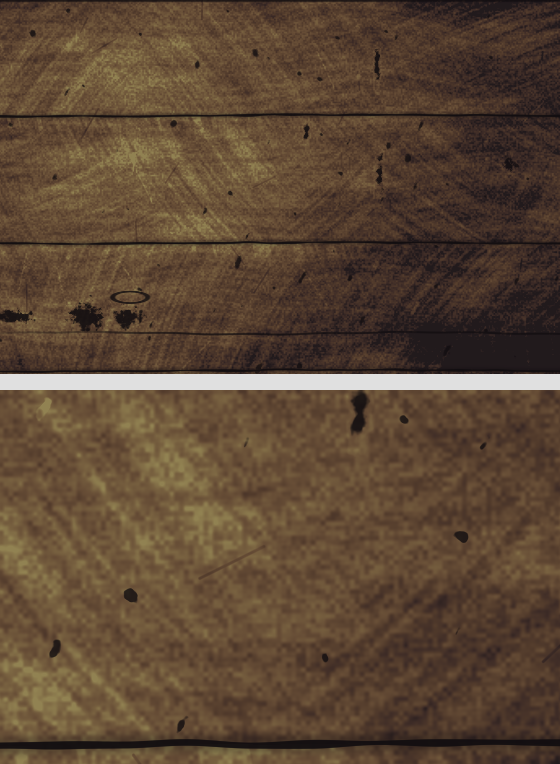
Top: the whole. Bottom: its middle third, enlarged.
A Shadertoy shader for this texture:

```glsl
// Three worn, saw-marked wooden planks with dark seams, knots, pits and scratches.

#define PLANK_HEIGHT 0.341
#define SEAM_OFFSET 0.009
#define SEAM_WIDTH 0.0032
#define SAW_DEPTH 0.46
#define FIBRE_DEPTH 0.34
#define BLOTCH_DEPTH 0.60
#define GRIT_DEPTH 0.30
#define PIT_CELLS 10.0
#define SCRATCHES 26
#define INK vec3(0.065, 0.05, 0.06)

// Wood tones from shadow to worn highlight.
const vec3 WOOD[6] = vec3[6](
    vec3(0.13, 0.10, 0.11), vec3(0.24, 0.17, 0.15), vec3(0.32, 0.23, 0.17),
    vec3(0.40, 0.30, 0.21), vec3(0.47, 0.38, 0.25), vec3(0.57, 0.51, 0.32));

// Knots and gouges: centre, then radii.
const vec4 KNOTS[7] = vec4[7](
    vec4(0.04, 0.155, 0.055, 0.018), vec4(0.23, 0.15, 0.045, 0.040),
    vec4(0.34, 0.15, 0.040, 0.030), vec4(1.016, 0.535, 0.010, 0.045),
    vec4(1.008, 0.83, 0.009, 0.035), vec4(0.82, 0.645, 0.008, 0.022),
    vec4(1.36, 0.56, 0.015, 0.022));

float hash(vec2 p) {
    vec3 q = fract(p.xyx * vec3(0.1031, 0.1030, 0.0973));
    q += dot(q, q.yzx + 33.33);
    return fract((q.x + q.y) * q.z);
}

vec2 hash2(vec2 p) { return vec2(hash(p), hash(p + 71.7)); }

float noise(vec2 p) {
    vec2 i = floor(p), f = fract(p);
    f = f * f * (3.0 - 2.0 * f);
    return mix(mix(hash(i), hash(i + vec2(1, 0)), f.x),
               mix(hash(i + vec2(0, 1)), hash(i + vec2(1, 1)), f.x), f.y);
}

float layered(vec2 p) {
    return 0.55 * noise(p) + 0.3 * noise(p * 2.1 + 9.0) + 0.15 * noise(p * 4.3 + 31.0);
}

vec3 woodTone(float t) {
    float level = clamp(t, 0.0, 1.0) * 5.0;
    int i = min(int(level), 4);
    return mix(WOOD[i], WOOD[i + 1], level - float(i));
}

// Bent strokes left by a saw that runs along the given angle.
float sawMarks(vec2 p, float angle, float bend) {
    vec2 dir = vec2(cos(angle), sin(angle));
    float along = dot(p, dir);
    float across = dot(p, vec2(-dir.y, dir.x)) + bend * along * along;
    return 0.6 * noise(vec2(along * 7.0, across * 125.0))
         + 0.4 * noise(vec2(along * 4.0 + 20.0, across * 52.0));
}

float segmentDistance(vec2 p, vec2 a, vec2 d) {
    vec2 r = p - a;
    return length(r - d * clamp(dot(r, d) / dot(d, d), 0.0, 1.0));
}

// Cellular scatter of ragged pits: x is dark pits, y is pale chips.
vec2 pits(vec2 p, float ragged, float px) {
    vec2 q = p * PIT_CELLS, cell = floor(q), cover = vec2(0);
    for (int j = -1; j <= 1; j++)
    for (int i = -1; i <= 1; i++) {
        vec2 id = cell + vec2(i, j), rnd = hash2(id + 5.0);
        vec2 r = (q - id - hash2(id)) / PIT_CELLS;
        r.x += r.y * (rnd.y - 0.5);
        r.y *= mix(0.4, 1.2, rnd.y);
        float size = mix(0.002, 0.008, rnd.x * rnd.x);
        float hit = 1.0 - smoothstep(-px, px, length(r) + (ragged - 0.5) * 0.008 - size);
        float kind = hash(id + 40.0);
        cover = max(cover, hit * vec2(step(0.55, kind), step(kind, 0.12)));
    }
    return cover;
}

void mainImage(out vec4 fragColor, in vec2 fragCoord) {
    vec2 uv = fragCoord / iResolution.xy;
    vec2 p = fragCoord / iResolution.y;
    float px = 1.0 / iResolution.y;

    // Plank layout with gently wavering seams.
    float waver = 0.002 * sin(p.x * 4.0 + 1.0) + 0.0008 * sin(p.x * 23.0 + p.y * 9.0);
    float row = (p.y - SEAM_OFFSET + waver) / PLANK_HEIGHT;
    float plank = floor(row), inside = fract(row);
    float seam = abs(row - floor(row + 0.5)) * PLANK_HEIGHT;
    vec2 q = p + vec2(plank * 3.7, plank * 1.3);

    // Light falls on the left, fading toward the right and the edges.
    float light = 0.73 - 0.50 * smoothstep(0.22, 1.0, uv.x);
    light -= 1.0 * (uv.y - 0.56) * (uv.y - 0.56) + 0.10 * smoothstep(0.12, 0.0, uv.x);

    // Grain, stains and crossing saw marks.
    float warp = 0.02 * sin(q.x * 5.0 + 2.0 * sin(q.x * 2.3)) + 0.03 * noise(q * 4.0);
    float fibre = layered(vec2(q.x * 7.0, (q.y + warp) * 75.0));
    float blotch = layered(vec2(q.x * 3.0, q.y * 8.0) + 4.0);
    float grit = noise(p * 230.0);
    float lean = plank == 1.0 ? 2.2 : 0.95;
    float saw = sawMarks(p - vec2(0.5), lean + 0.15 * sin(plank * 3.0), 0.35);
    float crossing = sawMarks(p - vec2(0.9, 0.4), 2.9 - lean, -0.3);
    saw = mix(saw, crossing, smoothstep(0.35, 0.75, noise(q * 3.5 + 17.0)) * 0.75);
    float t = light + SAW_DEPTH * (saw - 0.5) + FIBRE_DEPTH * (fibre - 0.5)
            + BLOTCH_DEPTH * (blotch - 0.5) + GRIT_DEPTH * (grit - 0.5);

    // Short upright cuts below each seam and a worn lip on the edge.
    float cuts = smoothstep(0.62, 0.85, noise(vec2((p.x + p.y * 0.2) * 75.0, plank)));
    t += 0.22 * cuts * smoothstep(0.84, 0.93, inside) * noise(vec2(p.x * 5.0, plank + 8.0));
    t += 0.16 * smoothstep(0.955, 0.985, inside) * noise(vec2(p.x * 14.0, plank));

    // Scattered long scratches, some pale and some dark.
    for (int i = 0; i < SCRATCHES; i++) {
        vec2 id = vec2(i, 3.0), rnd = hash2(id + 12.0);
        float a = mix(0.4, 2.2, rnd.x);
        float d = segmentDistance(p, hash2(id) * vec2(1.5, 1.0),
                                  vec2(cos(a), sin(a)) * mix(0.02, 0.13, rnd.y));
        float line = 1.0 - smoothstep(0.0004, 0.0012 + px, d);
        t += line * (rnd.y > 0.65 ? 0.16 : -0.25) * (0.4 + grit);
    }

    // Pits, chips and ragged knots.
    float ragged = layered(p * 85.0);
    vec2 marks = pits(p, ragged, px);
    t += 0.22 * marks.y;
    float dark = 0.8 * marks.x;
    for (int i = 0; i < 7; i++) {
        float d = length((p - KNOTS[i].xy) / KNOTS[i].zw) + 1.5 * (ragged - 0.5);
        dark = max(dark, 0.88 * (1.0 - smoothstep(0.55, 1.0, d)));
        t += 0.10 * smoothstep(0.5, 0.0, abs(d - 1.3));
    }
    float gouge = length((p - vec2(0.348, 0.205)) / vec2(0.052, 0.017));
    dark = max(dark, 0.8 * (1.0 - smoothstep(0.06, 0.2, abs(gouge - 0.9))));
    t += 0.20 * (1.0 - smoothstep(0.04, 0.09, length(p - vec2(0.98, 0.51)) + 0.06 * ragged));

    // Hairline crack in the lowest plank, then the seams.
    float crack = abs(p.y - 0.109 - 0.003 * sin(p.x * 7.0) - 0.001 * sin(p.x * 31.0));
    dark = max(dark, 0.75 * (1.0 - smoothstep(0.0006, 0.002 + px, crack))
             * smoothstep(0.1, 0.7, p.x + 0.4 * blotch));
    float gap = SEAM_WIDTH * (0.6 + 0.8 * noise(vec2(p.x * 18.0, plank)));
    dark = max(dark, 0.95 * (1.0 - smoothstep(gap - px, gap + px, seam)));
    dark = max(dark, 0.35 * (1.0 - smoothstep(0.0, 0.014, seam)));
    dark = max(dark, 0.8 * smoothstep(0.992, 0.998, uv.y));

    fragColor = vec4(mix(woodTone(t), INK, dark), 1.0);
}
```
